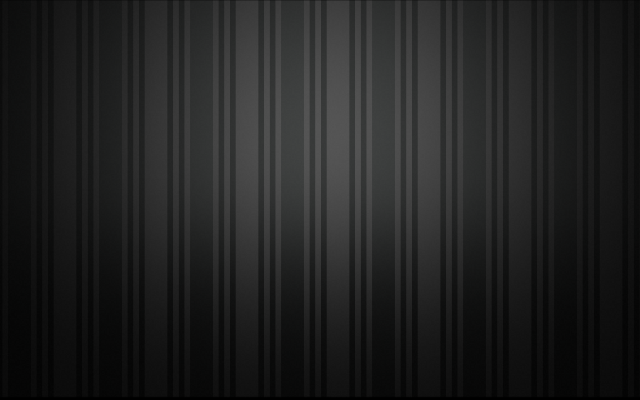
Give the GLSL for this pattern, as a Shadertoy shader.

```glsl
float hash(vec2 p) {
    vec3 q = fract(p.xyx * 0.1031);
    q += dot(q, q.yzx + 33.33);
    return fract((q.x + q.y) * q.z);
}

// Distance from the centre of the wide dark stripe, in sixteenths of a repeat
float foldRepeat(float x) {
    float u = (x - 0.5104) / 0.1422 * 16.0;
    return abs(mod(u - 2.0, 16.0) - 8.0);
}

// 1 on light stripes, 0 on dark: thin pairs alternate between two wide stripes
float lightStripe(float q, float pixel) {
    float w = clamp(q, 1.5, 6.5);
    float d = 0.5 - abs(mod(w + 0.5, 2.0) - 1.0);
    return smoothstep(-0.5 * pixel, 0.5 * pixel, d);
}

// Soft spotlight above the centre, falling off faster downwards
float spotlight(vec2 uv) {
    float dx = (uv.x - 0.51) / 0.36;
    float dy = uv.y - 0.66;
    dy /= dy > 0.0 ? 0.55 : 0.43;
    return 0.035 + 0.295 * exp(-dx * dx - dy * dy);
}

void mainImage(out vec4 fragColor, in vec2 fragCoord) {
    vec2 uv = fragCoord / iResolution.xy;
    float pixel = 16.0 / (0.1422 * iResolution.x);
    float q = foldRepeat(uv.x);
    float stripe = lightStripe(q, pixel);

    // Dark stripes: thin ones are deeper, all sink towards the bottom
    float shade = mix(0.79, 0.68, smoothstep(2.0, 3.0, q));
    shade *= mix(0.66, 1.0, smoothstep(0.15, 0.55, uv.y));
    vec3 tint = mix(vec3(0.98, 1.01, 1.0) * shade, vec3(1.0), stripe);
    vec3 color = spotlight(uv) * tint;

    // Faint woven grain
    vec2 thread = floor(fragCoord / iResolution.y * 320.0);
    color += (hash(thread) - 0.5) * 0.008;

    // Dark rims along the top and bottom
    color *= smoothstep(0.005, 0.010, uv.y);
    color *= mix(1.0, 0.75, smoothstep(0.996, 0.999, uv.y));

    fragColor = vec4(max(color, 0.0), 1.0);
}
```
